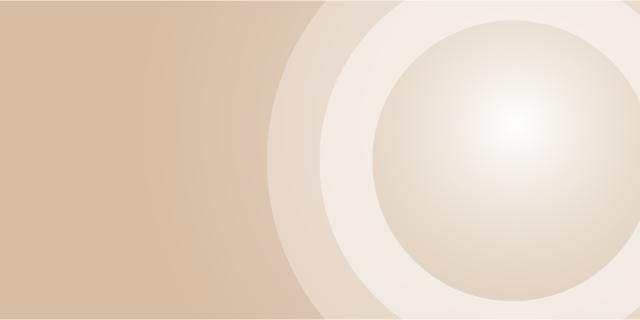
Reproduce this background procedurally as a Shadertoy shader.

```glsl
// Warm beige backdrop with a softly lit disc inside two translucent rings.
#define DISC_CENTER vec2(1.602, 0.4975)
#define GLOW_CENTER vec2(1.615, 0.609)
#define DISC_RADIUS 0.4385
#define INNER_RING_RADIUS 0.604
#define OUTER_RING_RADIUS 0.768
#define GLOW_RADIUS 1.2
#define SHADE_RADIUS 0.65
#define INNER_RING_ALPHA 0.45
#define OUTER_RING_ALPHA 0.30
#define BORDER_WIDTH 0.0025

const vec3 WHITE = vec3(1.0);
const vec3 SAND = vec3(0.84, 0.74, 0.64);
const vec3 DISC_EDGE = vec3(0.885, 0.82, 0.75);

// Antialiased coverage of a circle around the disc centre
float circleMask(vec2 p, float radius, float pixel) {
    float d = length(p - DISC_CENTER) - radius;
    return clamp(0.5 - d / pixel, 0.0, 1.0);
}

// Sand that brightens towards the glow
vec3 backdrop(float glowDistance) {
    float glow = clamp(1.0 - glowDistance / GLOW_RADIUS, 0.0, 1.0);
    return mix(SAND, WHITE, 0.45 * glow);
}

// White highlight easing out to the disc rim
vec3 discColor(float glowDistance) {
    float light = clamp(1.0 - glowDistance / SHADE_RADIUS, 0.0, 1.0);
    return mix(DISC_EDGE, WHITE, pow(light, 1.6));
}

void mainImage(out vec4 fragColor, in vec2 fragCoord) {
    // The canvas height is one unit; x keeps its place at a 2:1 aspect
    float pixel = 1.0 / iResolution.y;
    vec2 p = fragCoord * pixel;
    p.x += 1.0 - 0.5 * iResolution.x * pixel;
    float glowDistance = length(p - GLOW_CENTER);

    // Translucent rings, then the disc
    vec3 color = backdrop(glowDistance);
    color = mix(color, WHITE, OUTER_RING_ALPHA * circleMask(p, OUTER_RING_RADIUS, pixel));
    color = mix(color, WHITE, INNER_RING_ALPHA * circleMask(p, INNER_RING_RADIUS, pixel));
    color = mix(color, discColor(glowDistance), circleMask(p, DISC_RADIUS, pixel));

    // Hairline of light along the top and bottom
    float edge = min(p.y, 1.0 - p.y);
    float border = clamp(0.5 + (BORDER_WIDTH - edge) / pixel, 0.0, 1.0);
    color = mix(color, WHITE, 0.5 * border);

    fragColor = vec4(color, 1.0);
}
```
